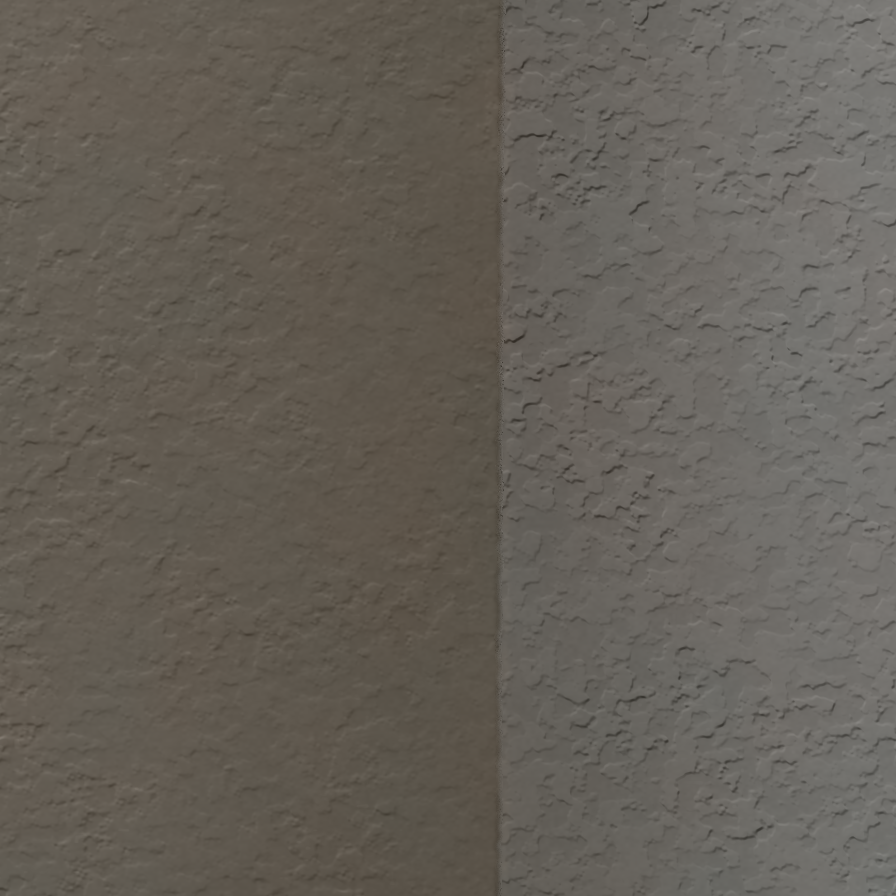
Give the GLSL for this texture, as a WebGL 1 fragment shader.

```glsl
precision highp float;
// Two plaster walls meeting at a vertical corner: a brown shaded one and a grey lit one.
// Smooth colour ramps carry the light; thresholded fractal noise, differenced along
// the light direction, gives small raised flakes with short broken shadows below them.
uniform vec2 u_resolution;

float hash(vec2 p) {
  vec3 q = fract(vec3(p.xyx) * 0.1031);
  q += dot(q, q.yzx + 33.33);
  return fract((q.x + q.y) * q.z);
}

float noise(vec2 p) {
  vec2 i = floor(p), f = fract(p);
  f = f * f * (3.0 - 2.0 * f);
  return mix(mix(hash(i), hash(i + vec2(1.0, 0.0)), f.x),
             mix(hash(i + vec2(0.0, 1.0)), hash(i + 1.0), f.x), f.y);
}

float fbm(vec2 p) {
  float sum = 0.0, weight = 0.53;
  for (int i = 0; i < 3; i++) {
    sum += weight * noise(p);
    p = mat2(1.6, 1.2, -1.2, 1.6) * p + 7.3;
    weight *= 0.5;
  }
  return sum;
}

// Plaster height: flat flakes over a rough ground
float plaster(vec2 p, float softness) {
  float n = fbm(p * vec2(58.0, 70.0));
  return smoothstep(0.46 - softness, 0.46 + softness, n) + 0.6 * n;
}

void main() {
  vec2 uv = gl_FragCoord.xy / u_resolution;

  // Corner line, slightly tilted and chipped
  float cornerX = 0.556 + 0.004 * uv.y + 0.003 * (noise(vec2(3.0, uv.y * 90.0)) - 0.5);
  float d = uv.x - cornerX;
  float lit = smoothstep(-0.004, 0.004, d);

  // Broad light on each wall
  float across = clamp(uv.x / 0.558, 0.0, 1.0);
  vec3 brown = mix(vec3(0.388, 0.362, 0.324), vec3(0.358, 0.329, 0.288),
                   smoothstep(0.1, 1.0, across));
  brown += 0.020 * smoothstep(0.55, 1.0, uv.y) * (1.0 - 0.6 * across);
  brown -= vec3(0.010, 0.006, 0.004) * (1.0 - smoothstep(0.0, 0.35, uv.y));

  float away = clamp(d / 0.44, 0.0, 1.0);
  vec3 grey = mix(vec3(0.398, 0.379, 0.355), vec3(0.460, 0.452, 0.438),
                  smoothstep(0.0, 1.0, away));
  grey += 0.026 * smoothstep(0.45, 1.0, uv.y) * away;
  grey -= vec3(0.018, 0.011, 0.012) * (1.0 - smoothstep(0.0, 0.4, uv.y));
  vec3 color = mix(brown, grey, lit);

  // Faint blotches of brightness and warm or cool tint
  color += 0.018 * (fbm(uv * 7.0 + 11.0) - 0.46);
  color += vec3(0.018, -0.003, -0.008) * (fbm(uv * 9.0 + 41.0) - 0.46);

  // Relief: light from above, shadows under the flakes
  float softness = mix(0.15, 0.085, lit);
  vec2 p = uv + lit * vec2(3.7, 1.9);
  float height = plaster(p, softness);
  float slope = height - plaster(p + vec2(-0.0012, 0.0026), softness);

  // Flakes come in clusters, and their edges are interrupted
  float patches = smoothstep(0.30, 0.60, fbm(uv * 10.0 + 23.0));
  float broken = smoothstep(0.22, 0.72, noise(uv * vec2(62.0, 84.0) + 5.0));
  float strength = mix(0.45, 1.0, patches) * mix(0.35, 1.0, broken)
                 * mix(1.0 - 0.5 * across, 1.0, lit);
  float shadow = max(-slope, 0.0), shine = max(slope, 0.0);
  color += strength * (mix(0.095, 0.055, lit) * shine - mix(0.13, 0.17, lit) * shadow);
  color += mix(0.005, 0.012, lit) * (height - 0.78);

  // Fine grain and sparse pale flecks
  color += 0.016 * (noise(uv * vec2(190.0, 230.0)) - 0.5);
  float fleck = smoothstep(0.84, 0.97, noise(uv * vec2(105.0, 150.0) + 61.0));
  color += 0.028 * fleck * patches * (1.0 - 0.5 * across);

  // Broken dark seam and a thin pale edge beside it
  float seam = exp(-pow((d + 0.0015) / 0.0035, 2.0));
  color -= 0.050 * seam * noise(vec2(8.0, uv.y * 75.0));
  float rim = exp(-pow((d - 0.007) / 0.005, 2.0));
  color += vec3(0.026, 0.020, 0.014) * rim * noise(vec2(17.0, uv.y * 60.0));

  gl_FragColor = vec4(color, 1.0);
}
```
